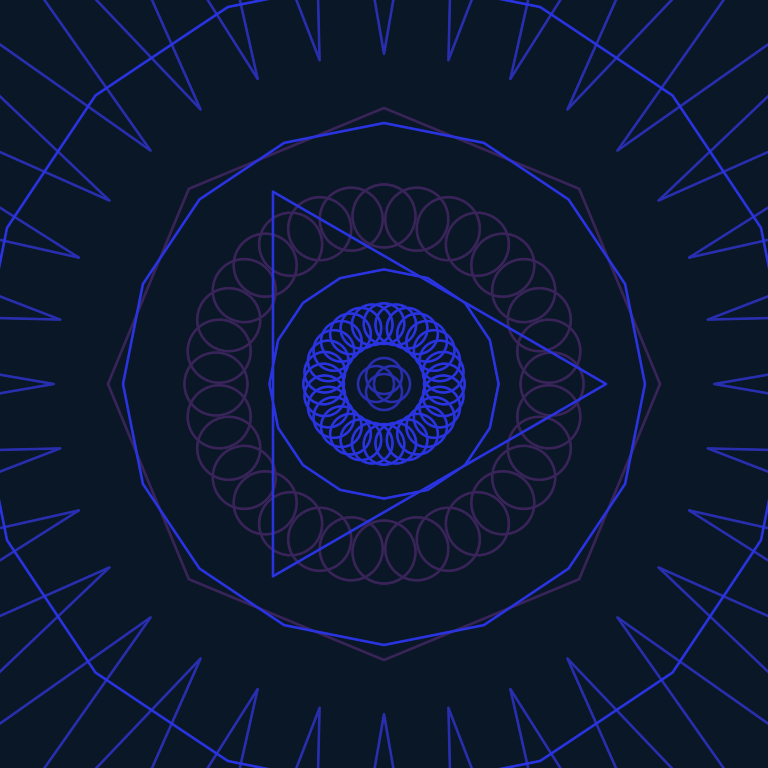
Give the GLSL for this background, as a Shadertoy shader.

```glsl
// Concentric line-art mandala: polygons, circle rosettes and a burst of spikes on navy.

#define LINE_HALF_WIDTH 0.0017
#define SPIKE_COUNT 32.0
#define RING_COUNT 32.0
#define NAVY   vec3(0.04, 0.09, 0.15)
#define PURPLE vec3(0.225, 0.14, 0.35)
#define INDIGO vec3(0.155, 0.18, 0.68)
#define BLUE   vec3(0.16, 0.20, 0.88)

const float PI = 3.14159265;

// Rotates p into the sector centred on the x axis, one of n around the origin.
vec2 foldSector(vec2 p, float n) {
    float sector = 2.0 * PI / n;
    float angle = mod(atan(p.y, p.x) + 0.5 * sector, sector) - 0.5 * sector;
    return length(p) * vec2(cos(angle), sin(angle));
}

float segmentDistance(vec2 p, vec2 a, vec2 b) {
    vec2 ap = p - a, ab = b - a;
    return length(ap - ab * clamp(dot(ap, ab) / dot(ab, ab), 0.0, 1.0));
}

// Closed outline alternating between two radii, 2n corners in total.
float zigzagDistance(vec2 p, float n, float tipRadius, float midRadius) {
    vec2 q = foldSector(p, n);
    q.y = abs(q.y);
    vec2 mid = midRadius * vec2(cos(PI / n), sin(PI / n));
    return segmentDistance(q, vec2(tipRadius, 0.0), mid);
}

// Regular polygon outline with a corner on the x axis.
float polygonDistance(vec2 p, float n, float radius) {
    return zigzagDistance(p, n, radius, radius * cos(PI / n));
}

// n circle outlines with centres spread evenly on an orbit.
float rosetteDistance(vec2 p, float n, float orbit, float radius) {
    vec2 q = foldSector(p, n);
    float d = 1e3;
    for (int i = -2; i <= 2; i++) {
        float angle = float(i) * 2.0 * PI / n;
        vec2 centre = orbit * vec2(cos(angle), sin(angle));
        d = min(d, abs(length(q - centre) - radius));
    }
    return d;
}

// Antialiased coverage of a line at distance d.
float stroke(float d) {
    float pixel = 1.0 / iResolution.y;
    return 1.0 - smoothstep(-0.6 * pixel, 0.6 * pixel, d - LINE_HALF_WIDTH);
}

void mainImage(out vec4 fragColor, in vec2 fragCoord) {
    vec2 p = (fragCoord - 0.5 * iResolution.xy) / iResolution.y;

    // Purple octagon and wide chain of circles
    float purple = polygonDistance(p, 8.0, 0.3594);
    purple = min(purple, rosetteDistance(p, RING_COUNT, 0.2188, 0.0410));

    // Indigo spikes and central rosette
    float indigo = zigzagDistance(p, SPIKE_COUNT, 0.430, 1.0);
    indigo = min(indigo, rosetteDistance(p, 4.0, 0.0104, 0.0234));

    // Blue polygons, triangle and dense ring
    float blue = polygonDistance(p, 16.0, 0.5313);
    blue = min(blue, polygonDistance(p, 16.0, 0.3398));
    blue = min(blue, polygonDistance(p, 16.0, 0.1492));
    blue = min(blue, polygonDistance(p, 3.0, 0.2891));
    blue = min(blue, rosetteDistance(p, RING_COUNT, 0.0786, 0.0264));

    vec3 color = mix(NAVY, PURPLE, stroke(purple));
    color = mix(color, INDIGO, stroke(indigo));
    color = mix(color, BLUE, stroke(blue));
    fragColor = vec4(color, 1.0);
}
```
